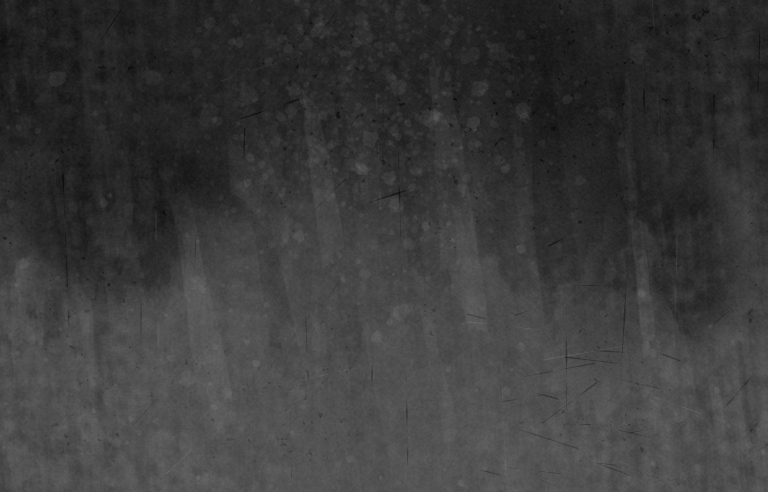
Write a Shadertoy shader that draws this texture.

```glsl
float hash(vec2 p) {
    return fract(sin(dot(p, vec2(127.1, 311.7))) * 43758.545);
}

vec4 hash4(float n) {
    return fract(sin(n * 12.99 + vec4(1.3, 4.7, 8.1, 13.9)) * 43758.545);
}

float noise(vec2 p) {
    vec2 i = floor(p), f = fract(p);
    f = f * f * (3.0 - 2.0 * f);
    return mix(mix(hash(i), hash(i + vec2(1, 0)), f.x),
               mix(hash(i + vec2(0, 1)), hash(i + vec2(1, 1)), f.x), f.y);
}

float fbm(vec2 p) {
    float sum = 0.0, amp = 0.5;
    for (int i = 0; i < 5; i++) {
        sum += amp * noise(p);
        p = mat2(1.6, 1.2, -1.2, 1.6) * p + 7.3;
        amp *= 0.5;
    }
    return sum;
}

// Uneven round flecks, densest near the top centre
float flecks(vec2 p, float scale, float px) {
    vec2 q = p * scale, cell = floor(q);
    float wobble = 0.2 * (noise(p * 90.0) - 0.5) + 0.1 * (noise(p * 190.0) - 0.5);
    float mask = 0.0;
    for (int y = -1; y <= 1; y++)
    for (int x = -1; x <= 1; x++) {
        vec2 id = cell + vec2(x, y);
        vec2 center = id + vec2(hash(id + scale), hash(id + scale + 31.0));
        vec2 away = (center / scale - vec2(0.78, 0.84)) / vec2(0.28, 0.3);
        float density = 0.02 + 0.8 * exp(-dot(away, away));
        float size = hash(id + 57.0);
        float d = length(q - center) - mix(0.12, 0.4, size * size) + wobble;
        float spot = smoothstep(scale * px, -scale * px, d) * step(hash(id + 83.0), density);
        mask = max(mask, spot * mix(0.3, 1.0, hash(id + 11.0)));
    }
    return mask;
}

// Thin straight scratch with slight wander
float scratch(vec2 p, vec2 start, float angle, float len, float px) {
    vec2 dir = vec2(cos(angle), sin(angle)), q = p - start;
    float along = clamp(dot(q, dir), 0.0, len);
    float d = length(q - dir * along) + 0.003 * (noise(p * 25.0) - 0.5);
    return clamp((0.0006 - d) / px + 0.5, 0.0, 1.0);
}

// Soft round zone of influence
float zone(vec2 p, vec2 center, vec2 size) {
    vec2 q = (p - center) / size;
    return exp(-dot(q, q));
}

void mainImage(out vec4 fragColor, in vec2 fragCoord) {
    vec2 p = fragCoord / iResolution.y;
    float px = 1.0 / iResolution.y;
    float ragged = fbm(p * vec2(20.0, 11.0)) - 0.48;
    float broad = fbm(p * vec2(4.5, 1.7) + 3.0) - 0.48;
    float mottle = fbm(p * 45.0) - 0.48;
    float drag = fbm(vec2(p.x * 60.0 + p.y * 4.0, p.y * 5.0)) - 0.48;

    // Dark top fading to a paler foot, dimmer at the sides
    float height = p.y + 0.35 * broad;
    float tone = mix(0.318, 0.17, smoothstep(0.08, 0.85, height));
    tone -= 0.035 * smoothstep(0.3, 0.8, abs(p.x - 0.76));
    tone += 0.05 * zone(p, vec2(1.5, 0.9), vec2(0.2, 0.35));

    // Torn paint layers, crisp in places and worn soft in others
    float soft = mix(px * 2.0, 0.07, smoothstep(0.4, 0.65, noise(p * 4.0 + 9.0)));
    for (int i = 0; i < 3; i++) {
        float level = 0.32 + 0.2 * float(i);
        float edge = height + 0.45 * ragged + 0.35 * (noise(p * vec2(7.0, 2.0) + float(i) * 17.0) - 0.5);
        tone -= 0.026 * (smoothstep(-soft, soft, edge - level) - 0.5);
    }

    // Leaning peeled strips with ragged ends
    for (int i = 0; i < 22; i++) {
        float n = float(i);
        vec4 r = hash4(n + 2.0), s = hash4(n + 61.0);
        float top = mix(0.2, 1.1, r.y), bottom = top - mix(0.2, 0.55, r.z);
        float axis = (n + r.x) * 0.073 - 0.03 + (top - p.y) * mix(0.08, 0.22, s.x);
        float width = mix(0.01, 0.045, r.w * r.w) * mix(1.3, 0.7, smoothstep(bottom, top, p.y));
        float side = abs(p.x - axis + 0.014 * ragged) - width;
        float ends = max(p.y - top, bottom - p.y) + 0.4 * ragged;
        float mask = smoothstep(px, -px, side) * smoothstep(px * 3.0, -px * 3.0, ends);
        float wear = mix(0.3, 1.0, noise(p * vec2(9.0, 5.0) + n));
        tone += mask * wear * (s.y < 0.35 ? -0.04 : mix(0.025, 0.065, s.z));
    }

    // Soot patches at left and right with crumbled borders
    float patches = zone(p, vec2(0.28, 0.58), vec2(0.26, 0.24))
                  + zone(p, vec2(1.36, 0.45), vec2(0.17, 0.2))
                  + 0.7 * zone(p, vec2(1.15, 0.88), vec2(0.2, 0.25));
    float cloud = fbm(p * vec2(5.0, 4.0) + 21.0) - 0.48 + 0.35 * mottle + 0.25 * drag;
    tone -= 0.075 * smoothstep(0.3, 0.75, patches + 1.3 * cloud);
    tone += 0.03 * smoothstep(0.06, 0.16, cloud) * (1.0 - p.y);

    // Roll off the extremes of the broad tones
    float range = (tone - 0.222) / 0.145;
    tone = 0.222 + 0.145 * range / sqrt(1.0 + range * range * 0.75);

    // Flecks in three sizes
    tone += 0.06 * flecks(p, 21.0, px);
    tone += 0.05 * flecks(p + 0.013, 36.0, px);
    tone += 0.045 * flecks(p + 0.007, 62.0, px);

    // Upright, slanted and shallow scratches
    for (int i = 0; i < 72; i++) {
        vec4 r = hash4(float(i) + 140.0);
        vec2 start = r.xy * vec2(1.56, 1.0);
        float angle = 1.57 + 0.12 * (r.z - 0.5);
        if (i > 18) angle = mix(0.2, 1.1, r.z);
        if (i > 42) {
            start = vec2(0.9, 0.02) + r.xy * vec2(0.45, 0.42);
            angle = mix(-0.45, 0.2, r.z);
        }
        float len = mix(0.04, i > 18 ? 0.18 : 0.4, r.w);
        float ink = scratch(p, start, angle, len, px) * smoothstep(0.15, 0.7, noise(p * 30.0));
        tone += ink * (r.w > 0.75 ? 0.05 : -0.085);
    }

    // Dark pits, mottling, drag marks and fine grain
    vec2 turned = mat2(0.8, 0.6, -0.6, 0.8) * p;
    float pits = smoothstep(0.74, 0.9, 0.6 * noise(turned * 170.0) + 0.4 * noise(p * 95.0));
    tone -= 0.07 * pits * smoothstep(0.4, 0.65, noise(p * 9.0));
    float rough = mix(0.7, 1.3, smoothstep(0.2, 0.7, abs(p.x - 0.76)));
    tone += rough * (0.085 * mottle + 0.06 * drag);
    tone += 0.032 * (noise(turned * 300.0) - 0.5) + 0.02 * (noise(p * 190.0) - 0.5);

    fragColor = vec4(vec3(clamp(tone, 0.06, 0.44)), 1.0);
}
```
